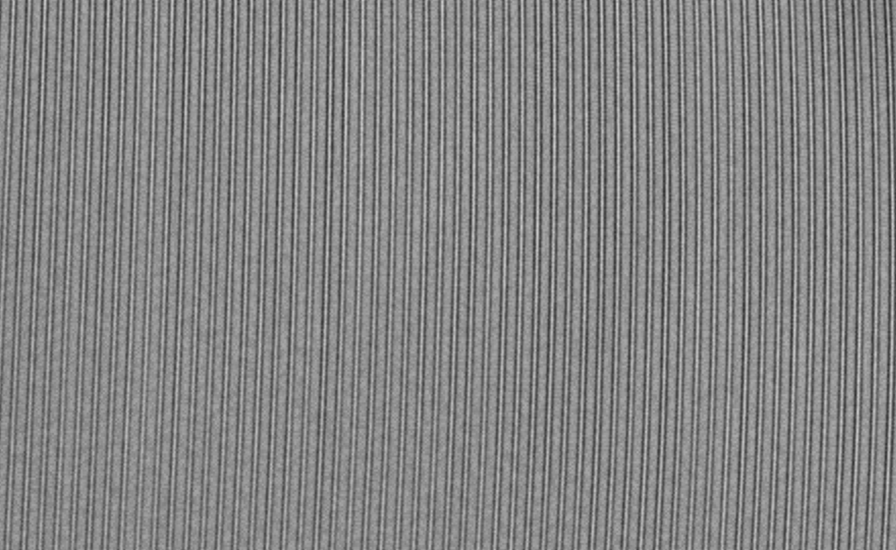
Give the GLSL for this pattern, as a Shadertoy shader.

```glsl
// Fine upright grey ridges, gently bowed, each a bright crest between dark grooves, with film grain.

float hash(vec2 p) {
    return fract(sin(dot(p, vec2(127.1, 311.7))) * 43758.5453);
}

float valueNoise(vec2 p) {
    vec2 cell = floor(p);
    vec2 f = fract(p);
    f = f * f * (3.0 - 2.0 * f);
    return mix(mix(hash(cell), hash(cell + vec2(1, 0)), f.x),
               mix(hash(cell + vec2(0, 1)), hash(cell + vec2(1, 1)), f.x), f.y);
}

// Soft line that widens and fades when it is thinner than a pixel
float softLine(float d, float width, float pixel) {
    float w = sqrt(width * width + pixel * pixel);
    return width / w * exp(-d * d / (w * w));
}

void mainImage(out vec4 fragColor, in vec2 fragCoord) {
    vec2 uv = fragCoord / iResolution.xy;
    vec2 p = fragCoord / iResolution.y;
    float down = 1.0 - uv.y;

    // Ridges lean left on the left side and bow outwards on the right
    float bow = mix(-0.035, 0.045, uv.x) * down - mix(0.005, 0.05, uv.x) * down * down;
    bow += 0.001 * (valueNoise(p * vec2(9.0, 5.0)) - 0.5);
    float across = 56.4 * (uv.x - bow * iResolution.y / iResolution.x) - 0.35;
    float ridge = floor(across);
    float t = across - ridge - 0.5;
    float pixel = 0.3 * 56.4 / iResolution.x;

    // Uneven depth from ridge to ridge and along each one
    float wear = valueNoise(vec2(ridge * 7.3, uv.y * 5.0));
    float leftDepth = 0.23 + 0.09 * hash(vec2(ridge, 3.0)) + 0.04 * wear;
    float rightDepth = 0.20 + 0.09 * hash(vec2(ridge, 8.0)) + 0.04 * wear;
    float contrast = mix(0.68, 1.06, smoothstep(0.05, 0.75, 0.5 * uv.x + 0.6 * uv.y));

    // Bright crest with a dark groove on either side
    float relief = (0.10 + 0.07 * wear) * softLine(t, 0.08, pixel);
    relief -= leftDepth * softLine(t + 0.18, 0.105, pixel);
    relief -= rightDepth * softLine(t - 0.18, 0.105, pixel);
    float grey = 0.53 + contrast * (relief + 0.07);

    // Broad shading, slightly darker at the upper right corner
    grey += 0.015 * (valueNoise(p * 3.0 + 4.0) - 0.5);
    grey -= 0.05 * smoothstep(0.25, 0.0, length(p - vec2(iResolution.x / iResolution.y, 1.0)));

    // Fine grain
    grey += 0.12 * (valueNoise(p * 270.0) - 0.5);
    grey += 0.05 * (valueNoise(p * 130.0 + 17.0) - 0.5);

    fragColor = vec4(vec3(clamp(grey, 0.0, 1.0)), 1.0);
}
```
